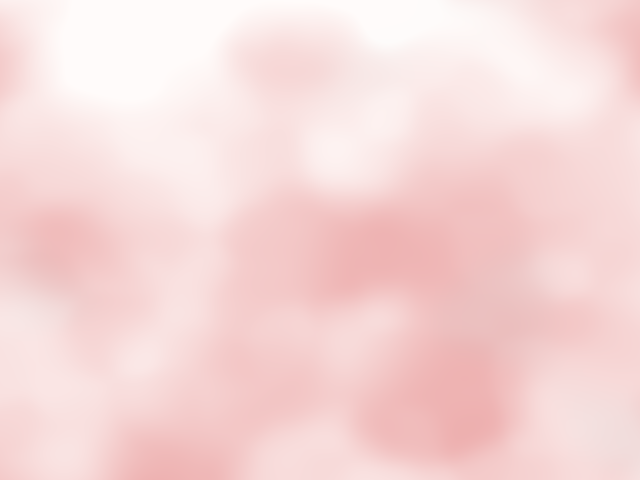
Give the GLSL for this texture, as a Shadertoy shader.

```glsl
// Soft blush clouds: blurred pink patches over a pale ground, rosier towards the bottom.

const vec3 PALE = vec3(1.00, 0.985, 0.98);
const vec3 ROSE = vec3(0.90, 0.56, 0.56);
const vec3 GREY_TINT = vec3(-0.035, -0.005, -0.005);

const int LAYERS = 3;
const float BASE_CELLS = 2.7;      // cells per canvas height in the broadest layer
const float LAYER_SCALE = 2.1;     // growth in cell count per layer
const float LAYER_FADE[LAYERS] = float[](0.52, 0.37, 0.11);
const float WIDEN = 0.86;          // below one stretches patches sideways
const float BLOB_FALLOFF = 3.5;    // higher gives tighter blobs
const float JITTER = 0.75;

const float MEAN_TONE = 0.35;
const float CONTRAST = 1.45;
const float BOTTOM_BLUSH = 0.24;   // extra rose from top to bottom

vec3 hash3(vec2 cell) {
    vec3 h = fract(cell.xyx * vec3(0.1031, 0.1030, 0.0973));
    h += dot(h, h.yxz + 33.33);
    return fract((h.xxy + h.yzz) * h.zyx);
}

// Cellular noise blurred by weighting each jittered cell value with a Gaussian.
float softCells(vec2 p) {
    vec2 home = floor(p);
    float total = 0.0;
    float weightSum = 0.0;
    for (int j = -2; j <= 2; j++) {
        for (int i = -2; i <= 2; i++) {
            vec2 cell = home + vec2(i, j);
            vec3 rnd = hash3(cell + 57.0);
            vec2 toBlob = cell + 0.5 + JITTER * (rnd.xy - 0.5) - p;
            float weight = exp(-BLOB_FALLOFF * dot(toBlob, toBlob));
            total += weight * rnd.z;
            weightSum += weight;
        }
    }
    return total / weightSum;
}

float clouds(vec2 p) {
    float sum = 0.0;
    float cells = BASE_CELLS;
    for (int i = 0; i < LAYERS; i++) {
        sum += LAYER_FADE[i] * softCells(p * cells + 19.7 * float(i));
        cells *= LAYER_SCALE;
    }
    return sum;
}

void mainImage(out vec4 fragColor, in vec2 fragCoord) {
    vec2 uv = fragCoord / iResolution.y;
    vec2 p = uv * vec2(WIDEN, 1.0);

    // Patch depth, with a gentle drift from pale top to rosy bottom
    float tone = MEAN_TONE + CONTRAST * (clouds(p) - 0.5);
    tone += BOTTOM_BLUSH * (0.5 - uv.y);
    vec3 color = mix(PALE, ROSE, clamp(tone, 0.0, 1.1));

    // Faint greyish areas
    float grey = smoothstep(0.65, 1.0, softCells(p * 4.0 + 83.0));
    color += GREY_TINT * grey;

    fragColor = vec4(color, 1.0);
}
```
